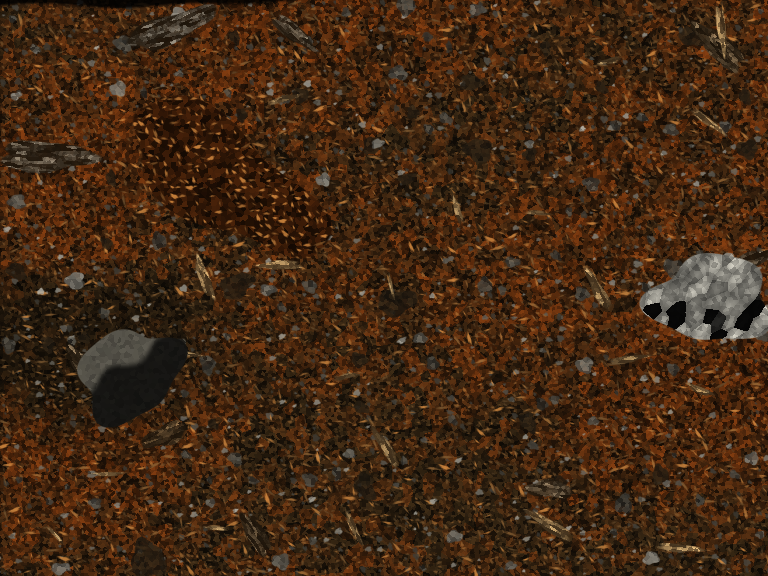
Write a WebGL 1 fragment shader that draws this texture.

```glsl
precision highp float;
// Thin section of a rust-brown clay between crossed polars: a grainy cellular
// matrix with layers of jittered ellipses for mineral grains, golden laths and
// foliated rock fragments, plus three large clasts. Units are canvas heights.
uniform vec2 u_resolution;

#define DARK vec3(0.17, 0.12, 0.06)
#define RUST vec3(0.31, 0.145, 0.04)
#define TAN vec3(0.36, 0.27, 0.16)
#define GREY vec3(0.28, 0.27, 0.24)
#define GOLD vec3(0.74, 0.48, 0.22)
#define PALE vec3(0.66, 0.65, 0.61)
#define MATRIX_SCALE 165.0
#define CONTRAST 1.1
#define TILT -0.45
#define SPREAD 2.0
#define WOBBLE 0.13
#define SOFTNESS 0.0014

struct Grain {
  float mask; // coverage
  vec2 uv;    // position along and across the grain, in canvas units
  vec3 id;    // random values of the grain
};

vec3 hash3(vec2 c) {
  vec3 q = fract(c.xyx * vec3(0.1031, 0.1030, 0.0973));
  q += dot(q, q.yxz + 33.33);
  return fract((q.xxy + q.yzz) * q.zyx);
}

vec2 turn(vec2 d, float angle) {
  float c = cos(angle), s = sin(angle);
  return vec2(c * d.x + s * d.y, c * d.y - s * d.x);
}

// Cellular noise: x = distance to the nearest point, y = its random value.
vec2 cellular(vec2 p) {
  vec2 base = floor(p), best = vec2(9.0, 0.0);
  for (int j = -1; j <= 1; j++)
    for (int i = -1; i <= 1; i++) {
      vec2 c = base + vec2(float(i), float(j));
      vec3 h = hash3(c);
      float d = length(p - c - h.xy);
      if (d < best.x) best = vec2(d, h.z);
    }
  return best;
}

// Coverage of an ellipse with an uneven, slightly angular outline.
float blob(vec2 d, vec2 radii, float phase) {
  vec2 e = d / radii;
  float a = atan(e.y, e.x + 1e-5);
  float rim = 1.0 + WOBBLE * (sin(3.0 * a + phase) + 0.6 * sin(5.0 * a - 2.0 * phase));
  float edge = max(SOFTNESS, 0.7 / u_resolution.y);
  return 1.0 - smoothstep(-edge, edge, (length(e) - rim) * radii.y);
}

// One grain per cell at random; sizes are the smallest and largest radius in cells.
Grain scatter(vec2 p, float cells, vec2 sizes, float aspect, float density, float seed) {
  Grain g = Grain(0.0, vec2(0.0), vec3(0.0));
  vec2 base = floor(p * cells);
  for (int j = -1; j <= 1; j++)
    for (int i = -1; i <= 1; i++) {
      vec2 c = base + vec2(float(i), float(j));
      vec3 place = hash3(c + seed);
      if (place.z > density) continue;
      vec3 id = hash3(c + seed + 71.0);
      vec2 uv = turn(p - (c + 0.2 + 0.6 * place.xy) / cells, TILT + SPREAD * (id.x - 0.5));
      float r = mix(sizes.x, sizes.y, id.y * id.y) / cells;
      float m = blob(uv, r * vec2(1.0, aspect * (0.75 + 0.5 * id.z)), 6.28 * id.z);
      if (m > g.mask) g = Grain(m, uv, id);
    }
  return g;
}

// Rust-to-olive ground, mottled at two sizes, darker at the left and bottom.
vec3 matrixColor(vec2 p) {
  float broad = 0.6 + 0.2 * sin(5.0 * p.x + 2.0 * sin(4.0 * p.y))
                    + 0.15 * sin(11.0 * p.y - 6.0 * p.x + sin(9.0 * p.x));
  float olive = smoothstep(1.2, 0.3, length((p - vec2(0.12, 0.39)) / vec2(0.34, 0.16)));
  broad -= 0.75 * olive + 0.3 * smoothstep(0.3, 0.0, p.y);
  float mottle = cellular(p * MATRIX_SCALE * 0.33).y;
  float fine = cellular(p * MATRIX_SCALE).y;
  vec3 col = mix(DARK, RUST, clamp(broad + 0.9 * (mottle - 0.5), 0.0, 1.0));
  return col * (1.0 + CONTRAST * (fine - 0.5) + 0.3 * (mottle - 0.5)) * (1.0 - 0.3 * olive);
}

// Foliated rock: crystals drawn out along the grain.
vec3 foliated(Grain g, vec3 shade, vec3 light) {
  float fibre = cellular(g.uv * vec2(45.0, 190.0) + 20.0 * g.id.xy).y;
  float speck = cellular(g.uv * 150.0 + 9.0).y;
  return mix(shade, light, fibre * fibre * (0.3 + 0.9 * speck));
}

void main() {
  vec2 p = gl_FragCoord.xy / u_resolution.y;
  vec3 col = matrixColor(p);
  float crystal = cellular(p * 120.0 + 40.0).y;

  // Fine golden flecks and small grey grains
  Grain g = scatter(p, 100.0, vec2(0.2, 0.45), 0.5, 0.33, 3.0);
  col = mix(col, mix(TAN, GOLD, g.id.z * g.id.z), 0.65 * g.mask);
  g = scatter(p, 52.0, vec2(0.12, 0.34), 0.75, 0.3, 11.0);
  col = mix(col, mix(GREY * 0.8, PALE, pow(g.id.x, 3.0)), 0.8 * g.mask);
  g = scatter(p, 50.0, vec2(0.15, 0.5), 0.25, 0.34, 23.0);
  col = mix(col, mix(TAN, GOLD * 1.15, g.id.z), 0.85 * g.mask);

  // Dark rounded lumps, then medium grains from dull to bright
  g = scatter(p, 9.0, vec2(0.1, 0.33), 0.75, 0.35, 37.0);
  col = mix(col, DARK * (0.3 + 0.7 * crystal) + 0.12 * GREY, 0.85 * g.mask);
  g = scatter(p, 21.0, vec2(0.1, 0.36), 0.75, 0.32, 41.0);
  vec3 mineral = mix(GREY * (0.4 + 0.8 * crystal), PALE * (0.75 + 0.4 * crystal), pow(g.id.x, 4.0));
  col = mix(col, mineral, 0.85 * g.mask);

  // Foliated fragments and bright mica laths
  g = scatter(p, 5.0, vec2(0.2, 0.46), 0.36, 0.4, 58.0);
  col = mix(col, foliated(g, DARK * 0.65, mix(PALE * 0.85, TAN * 1.6, g.id.z)), 0.92 * g.mask);
  g = scatter(p, 7.0, vec2(0.13, 0.34), 0.2, 0.3, 67.0);
  col = mix(col, foliated(g, TAN * 0.7, vec3(0.95, 0.78, 0.52)), 0.9 * g.mask);

  // Red clast full of golden flecks
  vec2 d = turn(p - vec2(0.39, 0.69), -0.62);
  Grain fleck = scatter(p, 72.0, vec2(0.2, 0.5), 0.4, 0.75, 83.0);
  vec3 red = mix(RUST * (0.25 + 0.7 * crystal), GOLD * (0.6 + 0.6 * fleck.id.z), 0.85 * fleck.mask);
  col = mix(col, red, blob(d, vec2(0.2, 0.085), 1.0));

  // Dark quartz with a lit upper face
  d = turn(p - vec2(0.225, 0.35), 0.55);
  float lit = smoothstep(-0.005, 0.012, d.y - 0.015 + 0.01 * sin(60.0 * d.x));
  vec3 quartz = mix(GREY * 0.3, GREY * 1.15, lit) * (0.85 + 0.3 * crystal);
  col = mix(col, quartz, blob(d, vec2(0.092, 0.075), 2.2));

  // Bright quartz aggregate with dark pores
  d = p - vec2(1.235, 0.48);
  vec2 crumb = cellular(turn(d, 0.9) * vec2(32.0, 52.0) + 5.0);
  vec3 aggregate = PALE * (0.5 + 0.6 * crumb.y) * (0.75 + 0.4 * crystal);
  aggregate *= mix(0.08, 1.0, smoothstep(0.16, 0.24, crumb.y)) * (1.1 - 0.4 * crumb.x);
  col = mix(col, aggregate, blob(d, vec2(0.105, 0.075), 4.0));

  // Dark slide edge along the top left
  float rim = 0.99 + 0.004 * sin(23.0 * p.x) + 0.02 * smoothstep(0.35, 0.6, p.x);
  col *= 1.0 - 0.85 * smoothstep(rim - 0.004, rim + 0.004, p.y);
  gl_FragColor = vec4(clamp(col, 0.0, 1.0), 1.0);
}
```
